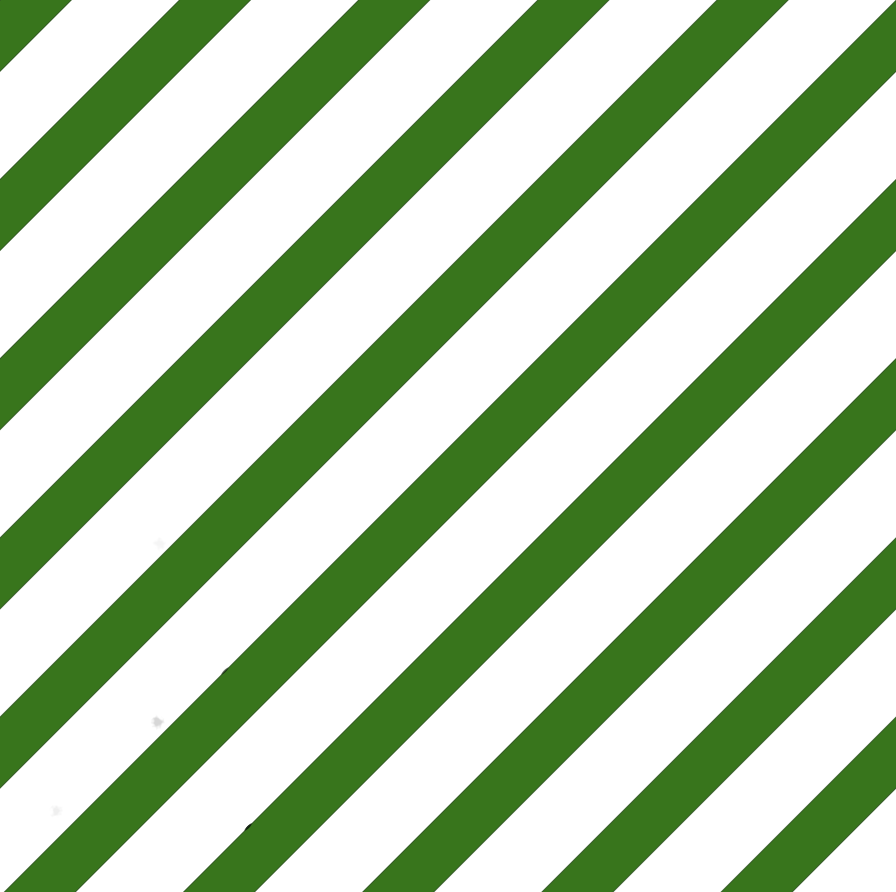
Reproduce this pattern procedurally as a Shadertoy shader.

```glsl
// Green diagonal stripes on white with thin dark rims, faint smudges and edge flecks.

vec2 hashGradient(vec2 cell) {
    float angle = 6.2832 * fract(sin(dot(cell, vec2(127.1, 311.7))) * 43758.5);
    return vec2(cos(angle), sin(angle));
}

float gradientNoise(vec2 p) {
    vec2 i = floor(p), f = p - i;
    vec2 u = f * f * f * (f * (f * 6.0 - 15.0) + 10.0);
    vec2 e = vec2(0.0, 1.0);
    float low = mix(dot(hashGradient(i), f), dot(hashGradient(i + e.yx), f - e.yx), u.x);
    float high = mix(dot(hashGradient(i + e.xy), f - e.xy), dot(hashGradient(i + e.yy), f - e.yy), u.x);
    return mix(low, high, u.y);
}

// Signed distance to the nearest stripe, five periods per canvas width
float stripeDistance(vec2 p) {
    float phase = fract((p.x + p.y) * 5.0 + 0.3) - 0.5;
    return (abs(phase) - 0.2015) * 0.2 * inversesqrt(2.0);
}

// Faint grey spots with mottled edges
float smudges(vec2 p) {
    float shade = 0.0;
    for (int n = 0; n < 3; n++) {
        float i = float(n), bend = i * (i - 1.0);
        vec2 center = vec2(0.178 - 0.002 * i - 0.0555 * bend, 0.607 + 0.199 * i - 0.05 * bend);
        float r = length(p - center) + 0.004 * gradientNoise(p * 250.0);
        shade += (0.17 - 0.12 * abs(i - 1.1)) * (1.0 - smoothstep(0.002, 0.008, r));
    }
    return shade;
}

// Short dark slivers along the upper stripe edges
float flecks(vec2 p) {
    float shade = 0.0;
    for (int n = 0; n < 2; n++) {
        float i = float(n), x = 0.251 + 0.026 * i;
        vec2 q = p - vec2(x, 1.0 + 0.2 * i - x);
        float across = abs(q.x + q.y) * 0.707, along = abs(q.x - q.y) * 0.707;
        float sliver = length(vec2(across / 0.0016, along / 0.006));
        shade += (0.55 + 0.35 * i) * (1.0 - smoothstep(0.5, 1.2, sliver));
    }
    return shade;
}

void mainImage(out vec4 fragColor, in vec2 fragCoord) {
    // Canvas widths, measured from the top left
    vec2 p = vec2(fragCoord.x, iResolution.y - fragCoord.y) / iResolution.x;
    float blur = 0.7 / iResolution.x;
    float d = stripeDistance(p);

    vec3 paper = vec3(1.0 - smudges(p));
    vec3 ink = mix(vec3(0.22, 0.46, 0.11), vec3(0.20, 0.35, 0.145), smoothstep(-0.0018, -0.0004, d));
    vec3 color = mix(ink, paper, smoothstep(-blur, blur, d));
    color = mix(color, vec3(0.04, 0.10, 0.03), flecks(p));

    fragColor = vec4(color, 1.0);
}
```
